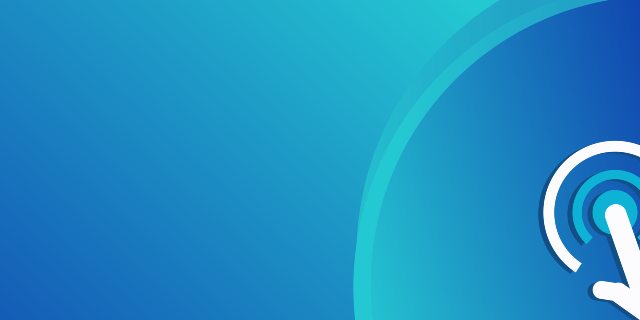
This background is drawn by a Shadertoy shader. Its source:

```glsl
const vec3 AZURE = vec3(0.078, 0.360, 0.714);
const vec3 AQUA = vec3(0.141, 0.784, 0.824);
const vec3 LAGOON = vec3(0.130, 0.635, 0.775);
const vec3 COBALT = vec3(0.065, 0.275, 0.685);
const vec3 NAVY = vec3(0.070, 0.310, 0.530);
const vec3 CYAN = vec3(0.050, 0.700, 0.835);
const vec3 WHITE = vec3(0.990, 0.990, 1.000);

float circle(vec2 p, vec2 center, float radius) {
    return length(p - center) - radius;
}

float capsule(vec2 p, vec2 a, vec2 b, float radius) {
    vec2 ab = b - a;
    float h = clamp(dot(p - a, ab) / dot(ab, ab), 0.0, 1.0);
    return length(p - a - ab * h) - radius;
}

// Ring with a wedge cut out around straight down
float openRing(vec2 p, float radius, float halfWidth, float gapAngle) {
    float ring = abs(length(p) - radius) - halfWidth;
    float gap = -dot(vec2(abs(p.x), p.y), vec2(cos(gapAngle), sin(gapAngle)));
    return max(ring, gap);
}

float pointingHand(vec2 p) {
    vec2 knuckle = vec2(1.932, 0.086);
    float finger = capsule(p, vec2(1.9245, 0.328), vec2(2.008, 0.0885), 0.034);
    float thumb = capsule(p, vec2(1.880, 0.094), knuckle, 0.028);
    float heel = capsule(p, knuckle, vec2(2.057, -0.003), 0.031);
    float palm = circle(p, vec2(2.030, 0.057), 0.060);
    return min(min(finger, thumb), min(heel, palm));
}

vec3 paint(vec3 base, vec3 color, float dist, float pixel) {
    return mix(base, color, smoothstep(0.5 * pixel, -0.5 * pixel, dist));
}

vec3 ramp(vec3 from, vec3 to, float t) {
    return mix(from, to, clamp(t, 0.0, 1.0));
}

// Each icon part is drawn over its own offset shadow
vec3 paintIcon(vec3 color, vec2 p, float pixel) {
    vec2 tapPoint = vec2(1.922, 0.336);
    vec2 shadowShift = vec2(-0.016, -0.005);
    for (int layer = 0; layer < 2; layer++) {
        bool isShadow = layer == 0;
        vec2 q = isShadow ? p - shadowShift : p;
        float outerRing = openRing(q - tapPoint, 0.207, 0.017, 0.58);
        float innerRing = openRing(q - tapPoint, 0.1185, 0.0145, 0.73);
        float button = circle(q, tapPoint, 0.0703);
        color = paint(color, isShadow ? NAVY : WHITE, outerRing, pixel);
        color = paint(color, isShadow ? NAVY : CYAN, min(innerRing, button), pixel);
    }
    // Finger shadow stays outside the button
    float handShadow = max(pointingHand(p - shadowShift), -circle(p, tapPoint, 0.0703));
    color = paint(color, NAVY, handShadow, pixel);
    return paint(color, WHITE, pointingHand(p), pixel);
}

void mainImage(out vec4 fragColor, in vec2 fragCoord) {
    float pixel = 1.0 / iResolution.y;
    vec2 p = fragCoord * pixel;

    // Diagonal backdrop
    vec3 color = ramp(AZURE, AQUA, dot(p, vec2(0.390, 0.431)));

    // Two crescents around the disc
    vec3 faintRim = ramp(mix(AQUA, LAGOON, 0.3), LAGOON, (p.x - 1.15) / 0.50);
    color = paint(color, faintRim, circle(p, vec2(2.0469, 0.203), 0.933), pixel);
    vec3 brightRim = ramp(AQUA, LAGOON, (p.x - 1.25) / 0.55);
    color = paint(color, brightRim, circle(p, vec2(2.0547, 0.1016), 0.9505), pixel);

    // Large disc
    float across = dot(p - vec2(1.159, 0.1016), vec2(0.925, 0.246));
    vec3 discColor = ramp(mix(AQUA, LAGOON, 0.25), COBALT, across);
    color = paint(color, discColor, circle(p, vec2(2.057, 0.1146), 0.8984), pixel);

    fragColor = vec4(paintIcon(color, p, pixel), 1.0);
}
```
